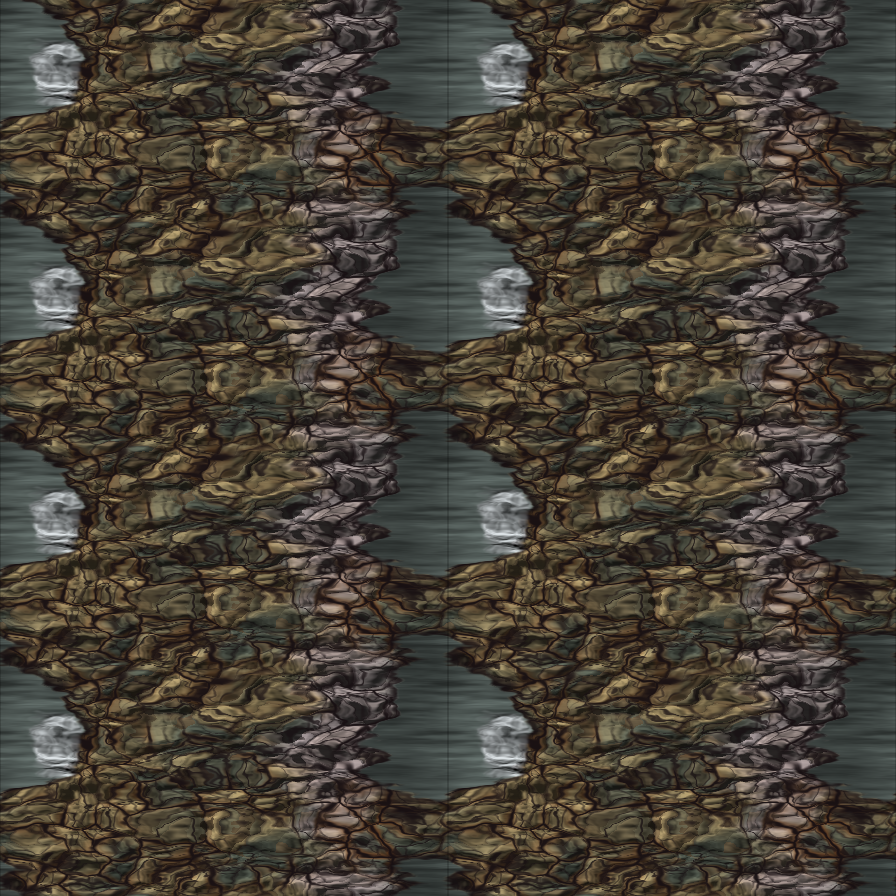
This texture is drawn by a three.js fragment shader. Its source:

```glsl
#define REPEATS vec2(2.0, 4.0)
#define PLATES vec2(11.0, 10.0)
#define CHIPS vec2(25.0, 23.0)
#define FIBRES vec2(8.0, 52.0)
#define WARP vec2(0.13, 0.19)
#define CRACK_WIDTH 0.15
#define RELIEF 3.6
#define GRAIN 0.38
#define SEAM_WIDTH 0.003

varying vec2 vUv;

const vec3 CREVICE = vec3(0.09, 0.06, 0.07);
const vec3 MOSS = vec3(0.22, 0.24, 0.21);
const vec3 OCHRE = vec3(0.42, 0.37, 0.26);
const vec3 UMBER = vec3(0.29, 0.23, 0.16);
const vec3 RUST = vec3(0.43, 0.25, 0.12);
const vec3 ASH = vec3(0.44, 0.40, 0.41);
const vec3 WOOD = vec3(0.25, 0.28, 0.27);
const vec3 PALE = vec3(0.54, 0.55, 0.56);

float hash(vec2 c) {
  return fract(sin(dot(c, vec2(127.1, 311.7))) * 43758.5453);
}

// Value noise that wraps on the tile
float noise(vec2 tile, vec2 period, float seed) {
  vec2 g = tile * period;
  vec2 f = fract(g);
  vec2 a = mod(floor(g), period);
  vec2 b = mod(a + 1.0, period);
  f = f * f * (3.0 - 2.0 * f);
  return mix(mix(hash(a + seed), hash(vec2(b.x, a.y) + seed), f.x),
             mix(hash(vec2(a.x, b.y) + seed), hash(b + seed), f.x), f.y);
}

float fbm(vec2 tile, vec2 period, float seed) {
  float sum = 0.0, gain = 0.52;
  for (int i = 0; i < 4; i++) {
    sum += gain * noise(tile, period, seed);
    period *= 2.0;
    seed += 7.3;
    gain *= 0.52;
  }
  return sum;
}

// Wrapped cells: x = gap to the next cell, y = cell id, zw = offset from its centre
vec4 flakes(vec2 tile, vec2 period, float seed) {
  vec2 g = tile * period, base = floor(g), offset = vec2(0.0);
  float nearest = 9.0, second = 9.0, id = 0.0;
  for (int y = -1; y <= 1; y++) {
    for (int x = -1; x <= 1; x++) {
      vec2 cell = base + vec2(float(x), float(y));
      vec2 key = mod(cell, period) + seed;
      vec2 away = g - cell - vec2(hash(key), hash(key + 31.7));
      float d = length(away);
      if (d < nearest) {
        second = nearest;
        nearest = d;
        offset = away;
        id = hash(key + 57.1);
      } else {
        second = min(second, d);
      }
    }
  }
  return vec4(second - nearest, id, offset);
}

// Distance from a centre in radii, measured across the tile edges
float blob(vec2 tile, vec2 centre, vec2 radii) {
  return length((fract(tile - centre + 0.5) - 0.5) / radii);
}

float inside(float d, float softness) {
  return 1.0 - smoothstep(1.0 - softness, 1.0 + softness, d);
}

void main() {
  vec2 tile = fract(vUv * REPEATS);
  vec2 bend = vec2(fbm(tile, vec2(7.0, 6.0), 3.0), fbm(tile, vec2(6.0, 8.0), 19.0)) - 0.48;
  vec2 warped = tile + WARP * bend;
  float ragged = fbm(tile, vec2(5.0, 13.0), 41.0) - 0.48;
  float patches = fbm(warped, vec2(5.0, 6.0), 67.0);
  float fibre = fbm(tile + 0.1 * WARP * bend, FIBRES, 83.0) - 0.48;

  // Zones of the tile
  float ashZone = inside(blob(warped, vec2(0.77, 0.70), vec2(0.13, 0.42)) + ragged, 0.4);
  float ochreZone = inside(blob(warped, vec2(0.11, 0.26), vec2(0.10, 0.26)) + ragged, 0.3);
  float rustZone = inside(blob(warped, vec2(0.83, 0.30), vec2(0.08, 0.20)) + ragged, 0.5);
  float side = fract(tile.x + 0.5) - 0.5;
  vec2 woodSize = mix(vec2(0.16, 0.38), vec2(0.13, 0.27), smoothstep(-0.04, 0.04, side));
  float woodEdge = blob(warped, vec2(0.0, 0.76), woodSize) + 1.3 * ragged;
  float woodZone = inside(woodEdge, 0.06);
  float paleZone = inside(blob(warped, vec2(0.105, 0.67), vec2(0.045, 0.13)) + 1.5 * ragged, 0.2);

  // Bark plates and their tints
  vec4 plate = flakes(warped, PLATES, 5.0);
  vec4 chip = flakes(warped + 0.25 * WARP * bend.yx, CHIPS, 23.0);
  float warmth = smoothstep(0.25, 0.75, patches + 0.5 * (plate.y - 0.5));
  vec3 bark = mix(MOSS, OCHRE, warmth);
  bark = mix(bark, UMBER, 0.65 * smoothstep(0.55, 0.9, chip.y));
  bark = mix(bark, OCHRE, 0.75 * ochreZone);
  bark = mix(bark, ASH, 0.8 * ashZone);

  // Relief, lit from the upper left
  vec2 toLight = vec2(-0.006, 0.014);
  vec2 roughness = vec2(17.0, 19.0);
  float slope = fbm(warped, roughness, 11.0) - fbm(warped + toLight, roughness, 11.0);
  float tilt = dot(plate.zw, vec2(-0.25, 0.42)) + dot(chip.zw, vec2(-0.15, 0.28));
  bark *= clamp(1.0 + RELIEF * slope + tilt * (1.0 + 0.6 * ashZone), 0.35, 1.65);
  bark *= 1.0 + GRAIN * fibre;

  // Cracks with rusty lips
  float vein = abs(fbm(warped, vec2(8.0, 11.0), 97.0) - 0.48);
  float depth = smoothstep(0.3, 0.6, fbm(tile, vec2(9.0, 10.0), 53.0));
  float lip = 1.0 - smoothstep(0.0, 0.4, plate.x);
  bark = mix(bark, RUST, lip * (0.45 * depth * (1.0 - ashZone) + 0.5 * rustZone));
  float crack = (1.0 - smoothstep(0.02, CRACK_WIDTH, plate.x)) * (0.35 + 0.6 * depth);
  crack = max(crack, 0.75 * (1.0 - smoothstep(0.005, 0.035, vein)));
  crack = max(crack, 0.5 * depth * (1.0 - smoothstep(0.02, 0.2, chip.x)));
  bark = mix(bark, CREVICE, crack);

  // Smooth wood with a shadow under the torn bark
  vec3 wood = WOOD * (0.8 + 0.45 * smoothstep(-0.12, 0.10, side));
  wood *= 1.0 + 2.4 * GRAIN * fibre + 0.5 * (patches - 0.48);
  float rim = smoothstep(0.96, 1.03, woodEdge) * (1.0 - smoothstep(1.05, 1.28, woodEdge));
  vec3 color = mix(mix(bark, CREVICE, 0.75 * rim), wood, woodZone);
  color = mix(color, PALE * (1.0 + RELIEF * slope + GRAIN * fibre), 0.8 * paleZone);

  // Faint joint between columns
  color *= 1.0 - 0.25 * (1.0 - smoothstep(0.0, SEAM_WIDTH, abs(side)));
  gl_FragColor = vec4(color, 1.0);
}
```
